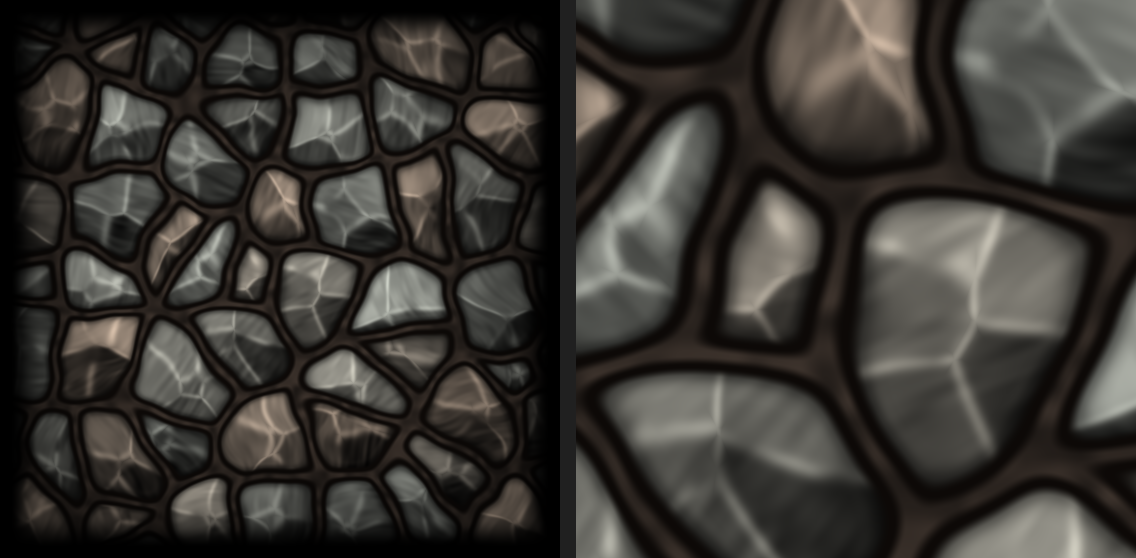
Left, the full canvas; right, a detail of the centre.
This texture is drawn by a WebGL 1 fragment shader. Its source:

```glsl
precision highp float;
// Chiselled fieldstones set in dark earthen mortar, fading to a black frame.
uniform vec2 u_resolution;

const float STONES_ACROSS = 7.3;
const float TURN = 6.2832;
const vec3 GROOVE = vec3(0.050, 0.036, 0.028);
const vec3 MORTAR = vec3(0.185, 0.155, 0.135);
const vec3 WARM_TINT = vec3(1.10, 0.98, 0.87);
const vec3 COOL_TINT = vec3(0.98, 1.00, 0.95);

// Randomness
vec2 hash2(vec2 p) {
  vec3 q = fract(p.xyx * vec3(0.1031, 0.1030, 0.0973));
  q += dot(q, q.yzx + 33.33);
  return fract((q.xx + q.yz) * q.zy);
}

float noise(vec2 p) {
  vec2 i = floor(p), f = fract(p);
  f = f * f * (3.0 - 2.0 * f);
  float low = mix(hash2(i).x, hash2(i + vec2(1.0, 0.0)).x, f.x);
  float high = mix(hash2(i + vec2(0.0, 1.0)).x, hash2(i + 1.0).x, f.x);
  return mix(low, high, f.y);
}

vec2 heading(float angle) {
  return vec2(cos(angle), sin(angle));
}

// Stone layout: a weighted Voronoi diagram, so sizes vary and sides stay straight
vec2 seedOf(vec2 cell) {
  return cell + 0.5 + 0.85 * (hash2(cell) - 0.5);
}

float weightOf(vec2 cell) {
  return 0.28 * hash2(cell + 71.0).x;
}

float power(vec2 p, vec2 cell) {
  vec2 d = p - seedOf(cell);
  return dot(d, d) - weightOf(cell);
}

vec2 ownerCell(vec2 p) {
  vec2 owner = floor(p);
  float best = 100.0;
  for (int y = -2; y <= 2; y++)
  for (int x = -2; x <= 2; x++) {
    vec2 cell = floor(p) + vec2(float(x), float(y));
    float reach = power(p, cell);
    if (reach < best) { best = reach; owner = cell; }
  }
  return owner;
}

// Distance to the joint, with corners rounded by a smooth minimum
float jointDistance(vec2 p, vec2 owner) {
  const float SHARPNESS = 20.0;
  float own = power(p, owner), sum = 0.0;
  for (int y = -2; y <= 2; y++)
  for (int x = -2; x <= 2; x++) {
    vec2 cell = owner + vec2(float(x), float(y));
    if (x != 0 || y != 0) {
      float gap = max(length(seedOf(cell) - seedOf(owner)), 0.05);
      sum += exp(-SHARPNESS * (power(p, cell) - own) / (2.0 * gap));
    }
  }
  return -log(sum + 0.000001) / SHARPNESS;
}

// Cut faces: x is the blended face tone, y the gap to the nearest ridge
vec2 chisel(vec2 p, vec2 cell, float size) {
  vec2 shape = hash2(cell + 13.0);
  float lowest = size * mix(0.08, 0.30, shape.x) + 0.25 * dot(p, shape - 0.5);
  float second = 10.0;
  float share = exp(-45.0 * lowest);
  float tone = share * mix(0.27, 0.40, shape.y);
  for (int i = 0; i < 5; i++) {
    vec2 cut = hash2(cell * 3.0 + float(i) * 17.0);
    vec2 facing = heading(TURN * (float(i) + 0.8 * cut.x + shape.y) / 5.0);
    float face = mix(0.7, 1.2, cut.y) * (size * mix(0.22, 0.38, cut.x) - dot(p, facing));
    float lit = 0.325 + 0.15 * facing.y - 0.04 * facing.x + 0.14 * (cut.y - 0.5);
    float w = exp(-45.0 * face);
    tone += w * lit;
    share += w;
    second = min(second, max(face, lowest));
    lowest = min(lowest, face);
  }
  return vec2(tone / share, second - lowest);
}

vec3 stoneColor(vec2 p, vec2 cell, float joint) {
  vec2 local = p - seedOf(cell), mood = hash2(cell + 37.0);
  vec2 cut = chisel(local, cell, 0.65 + 1.6 * weightOf(cell));
  vec2 grain = heading(TURN * mood.x);
  vec2 along = vec2(dot(p, grain), dot(p, vec2(-grain.y, grain.x)));
  float brush = noise(along * vec2(4.0, 17.0)) - 0.5;
  float blotch = noise(p * 5.0 + 9.0);
  float ridge = exp(-cut.y * cut.y / 0.0016) * smoothstep(0.15, 0.8, blotch + 0.2);
  float rim = smoothstep(0.10, 0.15, joint) * (1.0 - smoothstep(0.15, 0.20, joint));
  float tone = cut.x * mix(0.82, 1.22, mood.y) + 0.10 * brush + 0.09 * (blotch - 0.5);
  tone += 0.21 * ridge + 0.05 * rim * blotch;
  tone *= mix(0.42, 1.0, smoothstep(0.06, 0.21, joint));
  return tone * mix(WARM_TINT, COOL_TINT, smoothstep(0.2, 0.8, mood.x));
}

float frameLight(vec2 uv) {
  vec2 inset = min(uv, 1.0 - uv);
  vec2 fade = smoothstep(vec2(0.018), vec2(0.075), inset);
  vec2 dim = mix(vec2(0.68), vec2(1.0), smoothstep(vec2(0.03), vec2(0.26), inset));
  return fade.x * fade.y * dim.x * dim.y;
}

void main() {
  vec2 p = gl_FragCoord.xy / u_resolution.y * STONES_ACROSS + 20.0;
  vec2 wobble = vec2(noise(p * 2.6), noise(p * 2.6 + 40.0)) - 0.5;
  p += 0.13 * wobble;
  vec2 cell = ownerCell(p);
  float joint = jointDistance(p, cell);

  // Mortar strand, dark groove, then stone
  vec3 earth = MORTAR * (0.6 + 0.7 * noise(p * 9.0));
  vec3 color = mix(earth, GROOVE, smoothstep(0.005, 0.055, joint));
  color = mix(color, stoneColor(p, cell, joint), smoothstep(0.065, 0.115, joint));
  gl_FragColor = vec4(color * frameLight(gl_FragCoord.xy / u_resolution), 1.0);
}
```
